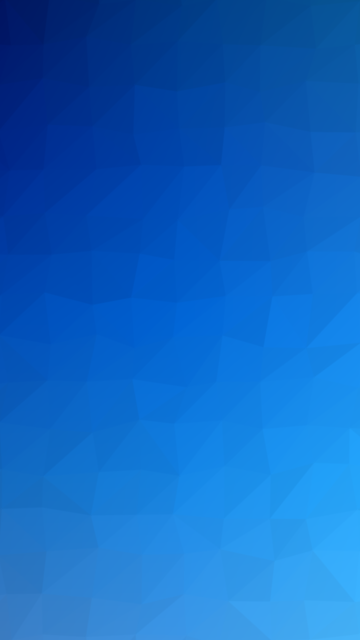
Give the GLSL for this background, as a Shadertoy shader.

```glsl
// Low-poly sheet of blue triangles, navy at the upper left to sky blue at the lower right.
#define GRID_SIZE vec2(8.22, 15.0)   // cells across the canvas
#define GRID_SHIFT vec2(-0.1, 0.0)   // offset of the first vertex
#define JITTER 0.34                  // vertex displacement, in cells
#define FLATNESS 0.6                 // 0 = smooth gradient, 1 = flat facets
#define TONE_VARIATION 0.022         // random brightness per facet
#define RISING_DIAGONALS 0.8         // share of cells split from lower left to upper right

vec2 hash22(vec2 p) {
    vec3 q = fract(p.xyx * vec3(0.1031, 0.1030, 0.0973));
    q += dot(q, q.yzx + 33.33);
    return fract((q.xx + q.yz) * q.zy);
}

// Blend three stops from left to right.
vec3 ramp(vec3 left, vec3 middle, vec3 right, float x) {
    return mix(mix(left, middle, clamp(x * 2.0, 0.0, 1.0)), right, clamp(x * 2.0 - 1.0, 0.0, 1.0));
}

// Five horizontal ramps, blended from bottom to top.
vec3 backdrop(vec2 uv) {
    vec3 base  = ramp(vec3(0.24, 0.49, 0.76), vec3(0.24, 0.59, 0.90), vec3(0.28, 0.71, 0.98), uv.x);
    vec3 low   = ramp(vec3(0.07, 0.41, 0.74), vec3(0.08, 0.52, 0.89), vec3(0.14, 0.64, 0.97), uv.x);
    vec3 mid   = ramp(vec3(0.00, 0.29, 0.70), vec3(0.00, 0.39, 0.83), vec3(0.08, 0.52, 0.91), uv.x);
    vec3 high  = ramp(vec3(0.00, 0.15, 0.54), vec3(0.00, 0.28, 0.69), vec3(0.07, 0.40, 0.76), uv.x);
    vec3 crown = ramp(vec3(0.00, 0.07, 0.36), vec3(0.00, 0.23, 0.52), vec3(0.03, 0.34, 0.59), uv.x);
    vec4 t = clamp(uv.y * 4.0 - vec4(0.0, 1.0, 2.0, 3.0), 0.0, 1.0);
    return mix(mix(mix(mix(base, low, t.x), mid, t.y), high, t.z), crown, t.w);
}

vec2 vertexAt(vec2 id) {
    return id + JITTER * (hash22(id + 40.0) - 0.5);
}

// Signed distance to the line a-b, positive on its left.
float leftOf(vec2 p, vec2 a, vec2 b) {
    vec2 e = normalize(b - a);
    return e.x * (p.y - a.y) - e.y * (p.x - a.x);
}

// Colour of one counter-clockwise triangle, weighted by its coverage in alpha.
vec4 facet(vec2 p, vec2 a, vec2 b, vec2 c, float tone, float blur) {
    float inside = min(leftOf(p, a, b), min(leftOf(p, b, c), leftOf(p, c, a)));
    float cover = smoothstep(-blur, blur, inside);
    vec2 uv = (p - GRID_SHIFT) / GRID_SIZE;
    vec2 center = ((a + b + c) / 3.0 - GRID_SHIFT) / GRID_SIZE;
    vec3 color = mix(backdrop(uv), backdrop(center), FLATNESS);
    color *= 1.0 + TONE_VARIATION * (2.0 * tone - 1.0);
    return vec4(color, 1.0) * cover;
}

void mainImage(out vec4 fragColor, in vec2 fragCoord) {
    vec2 p = fragCoord / iResolution.xy * GRID_SIZE + GRID_SHIFT;
    float blur = GRID_SIZE.y / iResolution.y;
    vec4 sum = vec4(0.0);

    // Gather the two triangles of every nearby cell.
    for (int j = -1; j <= 1; j++) {
        for (int i = -1; i <= 1; i++) {
            vec2 id = floor(p) + vec2(i, j);
            vec2 a = vertexAt(id);
            vec2 b = vertexAt(id + vec2(1.0, 0.0));
            vec2 c = vertexAt(id + vec2(1.0, 1.0));
            vec2 d = vertexAt(id + vec2(0.0, 1.0));
            vec2 tone = hash22(id + 91.0);
            if (hash22(id + 17.0).x < RISING_DIAGONALS) {
                sum += facet(p, a, b, c, tone.x, blur) + facet(p, a, c, d, tone.y, blur);
            } else {
                sum += facet(p, a, b, d, tone.x, blur) + facet(p, b, c, d, tone.y, blur);
            }
        }
    }
    fragColor = vec4(sum.rgb / max(sum.a, 0.001), 1.0);
}
```
